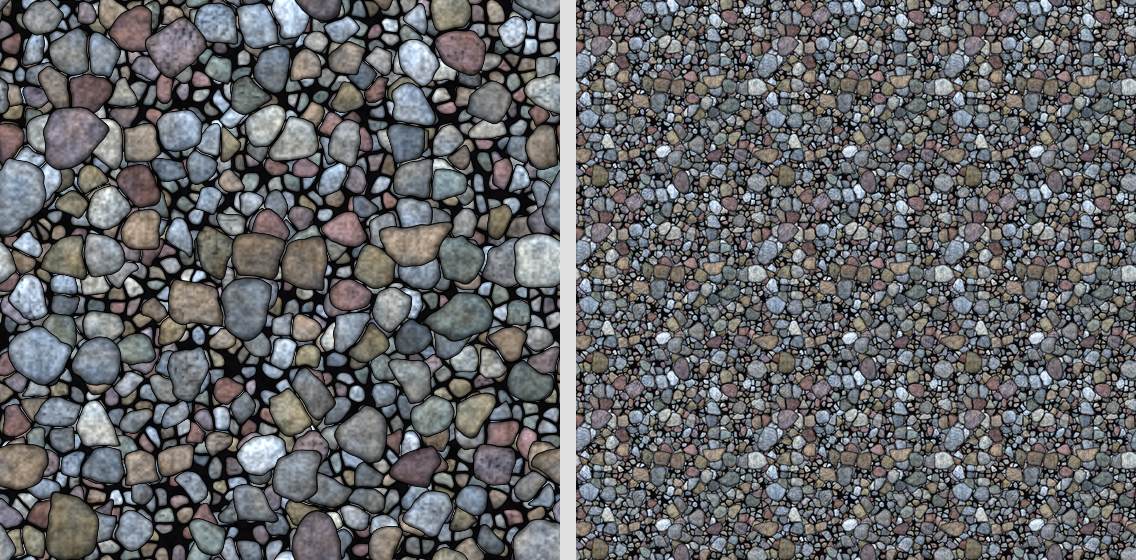
Left: one tile. Right: repeated 3 by 3.
A Shadertoy shader for this texture:

```glsl
const int LAYERS = 4;
const float CELLS[4] = float[4](32.0, 21.0, 14.0, 10.0);     // grid repeats, small to large
const float COVERAGE[4] = float[4](1.0, 0.58, 0.42, 0.25);   // share of cells holding a stone
const float GAP = 0.0007;          // least half crevice between stones
const float GAP_GROWTH = 0.012;    // extra half crevice, in cells
const float SOFTNESS = 0.0024;     // edge blur
const float ROUNDING = 23.0;       // higher gives sharper corners
const float WARP = 0.011;          // outline irregularity
const float RIM_SHADE = 0.52;      // brightness at the stone edge
const float GRAIN = 0.46;          // surface mottling
const vec2 LIGHT = vec2(-0.25, 0.97);
const vec3 CREVICE = vec3(0.035, 0.035, 0.045);
const vec3 STONES[10] = vec3[10](
    vec3(0.56, 0.52, 0.48),   // tan
    vec3(0.52, 0.49, 0.53),   // mauve
    vec3(0.48, 0.53, 0.53),   // green grey
    vec3(0.54, 0.59, 0.65),   // blue grey
    vec3(0.65, 0.71, 0.78),   // pale blue
    vec3(0.51, 0.42, 0.43),   // red brown
    vec3(0.63, 0.65, 0.65),   // pale grey
    vec3(0.54, 0.56, 0.58),   // grey
    vec3(0.53, 0.51, 0.44),   // ochre
    vec3(0.45, 0.49, 0.53));  // slate

float hash(vec2 p) {
    return fract(sin(dot(p, vec2(127.1, 311.7))) * 43758.5453);
}

vec2 hash2(vec2 p) {
    return vec2(hash(p), hash(p + 53.7));
}

// Value noise on the unit tile, wrapping after a whole number of cells
float noise(vec2 uv, float period, float seed) {
    vec2 p = uv * period, i = floor(p), f = fract(p);
    f = f * f * (3.0 - 2.0 * f);
    vec2 a = mod(i, period) + seed, b = mod(i + 1.0, period) + seed;
    return mix(mix(hash(a), hash(vec2(b.x, a.y)), f.x),
               mix(hash(vec2(a.x, b.y)), hash(b), f.x), f.y);
}

vec2 site(vec2 cell, float cells, float seed) {
    return cell + 0.5 + 0.8 * (hash2(mod(cell, cells) + seed) - 0.5);
}

// Rounded Voronoi stone: returns inner distance in cells, offset from centre and wrapped id
float stoneDistance(vec2 p, float cells, float seed, out vec2 offset, out vec2 id) {
    vec2 base = floor(p), nearest = base, centre = p;
    float best = 1e9;
    for (int y = -1; y <= 1; y++)
    for (int x = -1; x <= 1; x++) {
        vec2 cell = base + vec2(x, y), s = site(cell, cells, seed);
        float d = dot(p - s, p - s);
        if (d < best) { best = d; nearest = cell; centre = s; }
    }
    offset = p - centre;
    id = mod(nearest, cells) + seed;

    // Turned ellipse blended with the cell borders by a soft minimum
    float angle = 6.2832 * hash(id + 3.1);
    float radius = mix(0.46, 0.66, hash(id + 7.3));
    float stretch = mix(1.1, 1.7, hash(id + 11.9));
    vec2 axis = vec2(cos(angle), sin(angle));
    vec2 q = vec2(dot(offset, axis) / stretch, dot(offset, vec2(-axis.y, axis.x)));
    float sum = exp(-ROUNDING * (radius - length(q)));
    for (int y = -2; y <= 2; y++)
    for (int x = -2; x <= 2; x++) {
        if (x == 0 && y == 0) continue;
        vec2 toSite = site(nearest + vec2(x, y), cells, seed) - centre;
        float border = dot(0.5 * toSite - offset, normalize(toSite));
        sum += exp(-ROUNDING * border);
    }
    return -log(sum) / ROUNDING;
}

vec3 stoneColour(vec2 uv, vec2 id) {
    vec3 tint = STONES[int(hash(id + 17.3) * 9.99)];
    float seed = floor(hash(id + 23.1) * 900.0);
    float mottle = 0.35 * noise(uv, 54.0, seed) + 0.35 * noise(uv, 130.0, seed)
                 + 0.3 * noise(uv, 230.0, seed) - 0.5;
    float speckle = smoothstep(0.55, 0.95, noise(uv + 0.004 * mottle, 150.0, seed + 5.0));
    float pitted = smoothstep(0.6, 1.0, hash(id + 29.7));
    tint *= mix(0.8, 1.18, hash(id + 31.3));
    tint *= 1.0 + 2.0 * GRAIN * mottle - 0.35 * pitted * speckle;
    return tint + 0.06 * (noise(uv, 30.0, seed + 9.0) - 0.5) * vec3(1.0, 0.1, -1.0);
}

void mainImage(out vec4 fragColor, in vec2 fragCoord) {
    vec2 uv = fragCoord / iResolution.xy;
    vec2 bend = vec2(noise(uv, 26.0, 1.0), noise(uv, 26.0, 41.0)) - 0.5;
    bend += 0.4 * (vec2(noise(uv, 64.0, 2.0), noise(uv, 64.0, 42.0)) - 0.5);
    vec2 warped = uv + WARP * bend;
    vec3 colour = CREVICE * (0.6 + 0.9 * noise(uv, 128.0, 77.0));

    // Pile the stones up, smallest at the bottom
    for (int i = 0; i < LAYERS; i++) {
        float cells = CELLS[i], gap = GAP + GAP_GROWTH / cells;
        vec2 offset, id;
        float d = stoneDistance(warped * cells, cells, float(i) * 61.0, offset, id) / cells - gap;
        if (hash(id + 37.9) > COVERAGE[i]) continue;

        // Contact shadow, then the lit stone
        colour *= 1.0 - 0.9 * smoothstep(-gap, 0.0, d);
        float rim = smoothstep(0.0, 0.003 + 0.09 / cells, d);
        float light = mix(RIM_SHADE, 1.0, rim) + 0.24 * dot(offset, LIGHT);
        vec3 stone = stoneColour(uv, id) * light;
        colour = mix(colour, stone, smoothstep(0.0, SOFTNESS, d));
    }
    fragColor = vec4(clamp(colour, 0.0, 1.0), 1.0);
}
```
